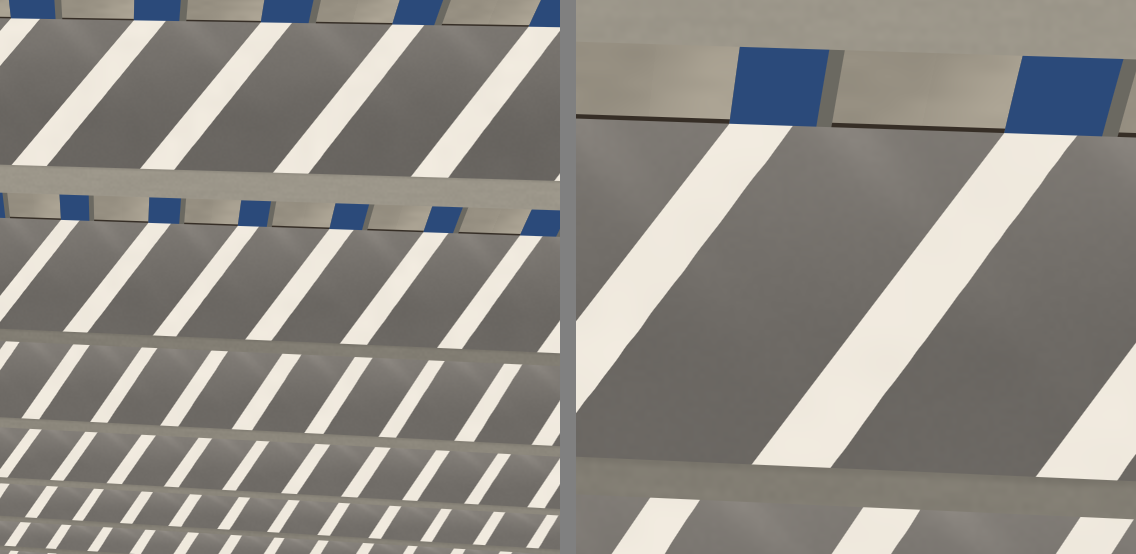
Left, the full canvas; right, a detail of the centre.
Write a Shadertoy shader that draws this pattern.

```glsl
float hash(vec2 p) {
    vec3 q = fract(vec3(p.xyx) * 0.1031);
    q += dot(q, q.yzx + 33.33);
    return fract((q.x + q.y) * q.z);
}

float noise(vec2 p) {
    vec2 i = floor(p), f = fract(p);
    f = f * f * (3.0 - 2.0 * f);
    return mix(mix(hash(i), hash(i + vec2(1, 0)), f.x),
               mix(hash(i + vec2(0, 1)), hash(i + vec2(1, 1)), f.x), f.y);
}

// Antialiased step over one pixel; lengths are hundredths of the canvas width
float edge(float d) {
    return clamp(0.5 + d * iResolution.x / 100.0, 0.0, 1.0);
}

// Roof slats with sky between them; h is the height above the beam
vec3 slatRow(vec2 p, float h, float first, float period) {
    float k = (p.x - h * (p.x - 20.0) * 0.006 - first) / period;
    float id = floor(k + 0.3);
    float g = k - id;
    float gap = 0.31 + 0.06 * hash(vec2(id, period));
    float across = fract(g - gap);
    vec3 slat = vec3(0.65, 0.62, 0.56) * (0.9 + 0.13 * smoothstep(0.1, 0.6, across - 0.04 * h));
    slat *= 0.98 + 0.04 * noise(p * vec2(0.5, 1.2));
    slat = mix(slat, vec3(0.21, 0.18, 0.15), edge(0.26 - h));
    float side = edge(min(g, gap + 0.055 - g) * period);
    float sky = edge(min(g, gap - g) * period);
    vec3 col = mix(slat, vec3(0.42, 0.41, 0.38), side);
    return mix(col, vec3(0.17, 0.29, 0.48), sky);
}

// Shaded beam side crossed by slanted sun stripes; t runs from top to bottom
vec3 beamFace(vec2 p, float t, vec3 stripes, float row) {
    float first = stripes.x, period = stripes.y, slant = stripes.z * t;
    float shade = mix(0.485, 0.41, smoothstep(-0.1, 0.75, t)) + 0.009 * row;
    float bounce = fract((p.x - first) / period - 1.1 * t) - 0.42;
    shade += 0.045 * exp(-bounce * bounce * 60.0 - t * 3.5);
    shade += 0.012 * (noise(p * 0.25) - 0.5) + 0.008 * (noise(p * 3.0) - 0.5);
    vec3 col = shade * vec3(1.0, 0.965, 0.92);

    float k = (p.x - first + slant) / (period * (1.0 + 0.002 * slant));
    float id = floor(k + 0.3);
    float g = k - id;
    float width = 0.205 + 0.06 * hash(vec2(id, row + 7.0)) + 0.02 * t;
    float wobble = 0.07 * (noise(p * 0.9) - 0.5);
    float sun = edge(0.77 * min(g * period, (width - g) * period + wobble));
    vec3 light = vec3(0.94, 0.915, 0.87) * (0.99 + 0.02 * noise(p * 0.4));
    return mix(col, light, sun);
}

void mainImage(out vec4 fragColor, in vec2 fragCoord) {
    // Beam top, underside start, underside end and underside brightness
    vec4 beams[7] = vec4[7](
        vec4(3.25, 29.4, 34.4, 0.61), vec4(38.9, 58.7, 60.9, 0.51),
        vec4(60.9, 74.5, 76.3, 0.55), vec4(76.3, 85.2, 86.3, 0.55),
        vec4(86.3, 92.1, 93.0, 0.53), vec4(93.0, 97.4, 98.2, 0.52),
        vec4(98.2, 101.5, 102.0, 0.5));
    // First sun stripe, spacing and slant of each beam
    vec3 stripes[7] = vec3[7](
        vec3(1.95, 21.55, 22.4), vec3(10.8, 15.2, 15.35), vec3(12.95, 11.9, 9.15),
        vec3(5.3, 9.76, 6.3), vec3(8.3, 8.27, 3.9), vec3(3.65, 7.28, 2.9),
        vec3(1.9, 6.6, 2.0));

    // Level the tilted beams and even out the stripe spacing
    vec2 p = vec2(fragCoord.x, iResolution.y - fragCoord.y) * 100.0 / iResolution.x;
    p.y = (p.y - 0.0145 * p.x) / (1.0 + 0.0005 * p.x);
    p.x -= 0.0007 * p.x * p.x;

    vec3 col = vec3(0.5);
    float start = -10.0;
    for (int i = 0; i < 7; i++) {
        vec4 b = beams[i];
        vec3 s = stripes[i];
        float t = clamp((p.y - b.x) / (b.y - b.x), 0.0, 1.0);
        vec3 layer = slatRow(p, b.x - p.y, s.x, s.y);
        vec3 face = beamFace(p, t, s, float(i));
        // Beams packed tightly hide the slats between them
        layer = mix(layer, face, b.x - start < 0.1 ? 1.0 : edge(p.y - b.x));

        float grain = 0.015 * (noise(p * vec2(0.3, 2.0)) + noise(p * 2.5) - 1.0);
        vec3 underside = (b.w + grain) * vec3(1.0, 0.965, 0.885);
        underside *= 0.93 + 0.07 * smoothstep(0.0, 0.6, p.y - b.y);
        layer = mix(layer, underside, edge(p.y - b.y));
        col = mix(col, layer, edge(p.y - start));
        start = b.z;
    }
    fragColor = vec4(col, 1.0);
}
```
